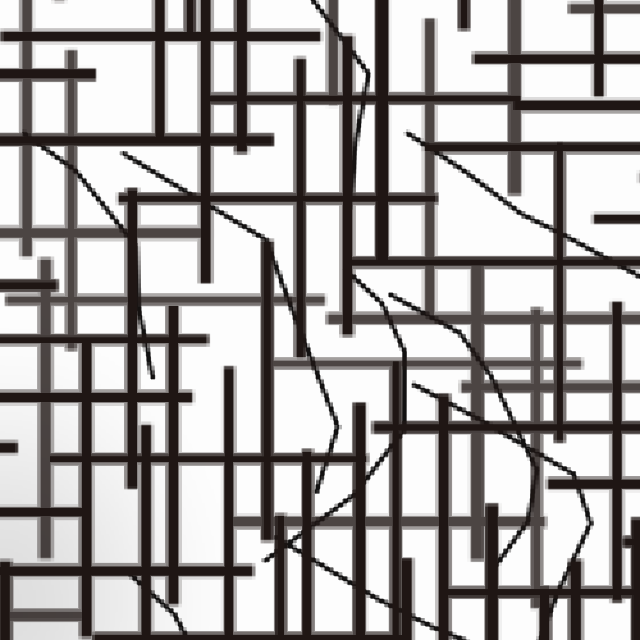
This pattern is drawn by a three.js fragment shader. Its source:

```glsl
// Irregular lattice of dark upright and level bars of equal length, crossed by
// thin bent lines, on white paper with a grey corner. Coordinates are snapped
// softly to a coarse grid, which gives the bars grey fringes and the lines steps.

varying vec2 vUv;

const float GRID = 140.0;              // coarse cells across the canvas
const float CELL = 1.0 / GRID;
const vec3 PAPER = vec3(0.993);
const vec3 SHADE = vec3(0.87);
const vec3 BAR_INK = vec3(0.122, 0.088, 0.080);
const vec3 LINE_INK = vec3(0.07, 0.065, 0.065);

float hash(float n, float seed) {
  return fract(sin(n * 12.9898 + seed * 78.233) * 43758.5);
}

// Flat inside each coarse cell, with a smooth ramp between neighbours.
vec2 softSnap(vec2 p) {
  vec2 g = p * GRID - 0.5;
  return (floor(g) + smoothstep(0.2, 0.8, fract(g)) + 0.5) * CELL;
}

// Share of a coarse cell covered by a span of the given half size.
float coverage(float offset, float halfSize) {
  return clamp((halfSize - abs(offset)) / CELL + 0.5, 0.0, 1.0);
}

// One bar: p.x runs along it, p.y across it.
float bar(vec2 p, vec2 center, vec2 halfSize) {
  return coverage(p.x - center.x, halfSize.x) * coverage(p.y - center.y, halfSize.y);
}

// Bars spread evenly across, with golden-ratio stagger along their length.
float barSet(vec2 p, float count, float barLength, float width, float seed) {
  float ink = 0.0;
  for (int i = 0; i < 40; i++) {
    float n = float(i);
    if (n >= count) break;
    float stagger = fract(n * 0.618 + 0.24 * hash(n, seed) + seed * 0.37);
    float along = mix(-0.5 * barLength, 1.0 + 0.5 * barLength, stagger);
    float across = (n + mix(0.1, 0.9, hash(n, seed + 1.0))) / count;
    float thick = width * mix(0.88, 1.14, hash(n, seed + 2.0));
    float strength = mix(0.8, 1.0, step(0.25, hash(n, seed + 3.0)));
    ink = max(ink, strength * bar(p, vec2(along, across), 0.5 * vec2(barLength, thick)));
  }
  return ink;
}

float segmentDistance(vec2 p, vec2 a, vec2 b) {
  vec2 ab = b - a;
  float t = clamp(dot(p - a, ab) / dot(ab, ab), 0.0, 1.0);
  return length(p - a - ab * t);
}

// Bent line that heads down to the right and slowly turns clockwise.
float bentLineDistance(vec2 p, vec2 start, float seed) {
  float nearest = 1.0;
  float heading = mix(-0.75, -0.4, hash(seed, 4.0));
  vec2 a = start;
  for (int i = 0; i < 5; i++) {
    float n = float(i) + seed * 7.0;
    vec2 b = a + mix(0.07, 0.19, hash(n, 5.0)) * vec2(cos(heading), sin(heading));
    nearest = min(nearest, segmentDistance(p, a, b));
    heading -= mix(-0.2, 0.85, hash(n, 6.0));
    a = b;
  }
  return nearest;
}

// Bent lines started from a jittered three by three layout.
float bentLines(vec2 p, float halfWidth) {
  float nearest = 1.0;
  for (int i = 0; i < 9; i++) {
    float n = float(i);
    vec2 slot = vec2(mod(n, 3.0), floor(n / 3.0));
    vec2 jitter = vec2(hash(n, 7.0), hash(n, 8.0));
    vec2 start = (slot + jitter) * 0.34 + vec2(-0.07, 0.1);
    nearest = min(nearest, bentLineDistance(p, start, n + 1.0));
  }
  return clamp((halfWidth - nearest) / (0.6 * CELL) + 0.5, 0.0, 1.0);
}

void main() {
  vec2 p = softSnap(vUv);

  // Paper with a soft grey lower left corner
  float corner = length((p - vec2(0.0, 0.06)) * vec2(1.0, 0.85));
  vec3 color = mix(SHADE, PAPER, smoothstep(0.0, 0.4, corner));

  // Thin lines under the bars
  color = mix(color, LINE_INK, bentLines(p, 0.0035));

  // Level and upright bars
  float level = barSet(p, 31.0, 0.50, 0.0172, 1.0);
  float upright = barSet(p.yx, 38.0, 0.47, 0.0192, 11.0);
  color = mix(color, BAR_INK, max(level, upright));

  gl_FragColor = vec4(color, 1.0);
}
```
